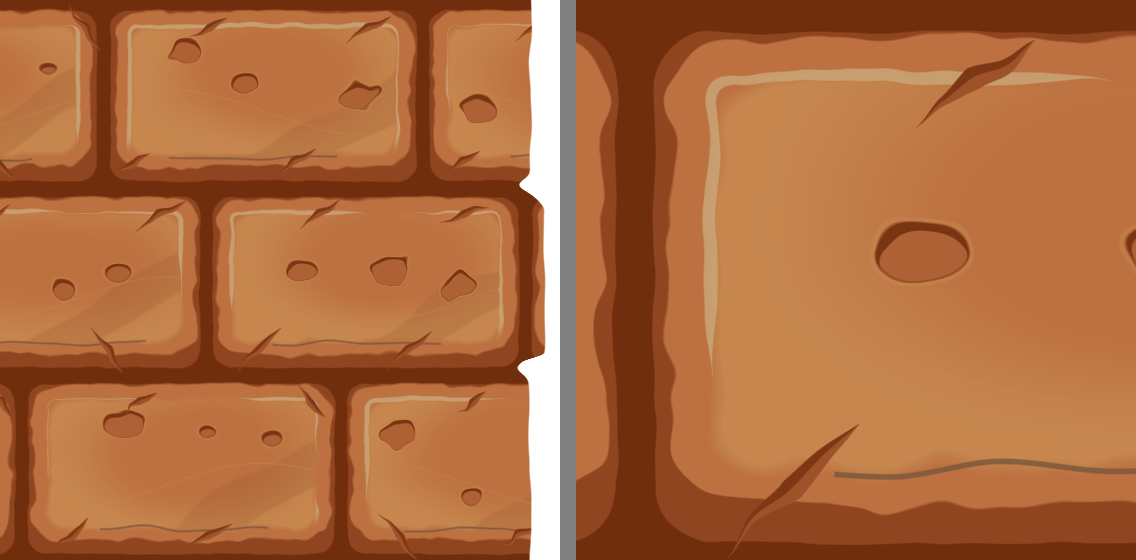
Left: the whole. Right: its middle third, enlarged.
A WebGL 2 fragment shader for this texture:

```glsl
#version 300 es
precision highp float;
// Hand-painted clay brick wall: three staggered courses with a ragged right end.
// Each brick stacks rounded boxes (shadow, body, face), then adds hashed pits,
// wedge cracks, pale broken edge strokes and soft diagonal stains.
uniform vec2 u_resolution;
out vec4 fragColor;

const float COURSES = 3.0;
const float BRICK_PITCH = 1.711;              // brick length in course heights
const vec2 BRICK_HALF = vec2(0.82, 0.457);
const vec3 MORTAR = vec3(0.445, 0.18, 0.05);
const vec3 SHADOW = vec3(0.56, 0.27, 0.12);
const vec3 CLAY = vec3(0.74, 0.44, 0.25);
const vec3 LIGHT_CLAY = vec3(0.775, 0.525, 0.305);
const vec3 STAIN = vec3(0.62, 0.36, 0.19);
const vec3 PALE = vec3(0.79, 0.66, 0.48);
const vec3 SCRATCH = vec3(0.47, 0.34, 0.23);

float hash(vec2 p) {
  return fract(sin(dot(p, vec2(127.1, 311.7))) * 43758.5453);
}

float noise(vec2 p) {
  vec2 i = floor(p), f = fract(p);
  f = f * f * (3.0 - 2.0 * f);
  return mix(mix(hash(i), hash(i + vec2(1, 0)), f.x),
             mix(hash(i + vec2(0, 1)), hash(i + vec2(1, 1)), f.x), f.y);
}

float roundBox(vec2 p, vec2 halfSize, float radius) {
  vec2 d = abs(p) - halfSize + radius;
  return length(max(d, 0.0)) + min(max(d.x, d.y), 0.0) - radius;
}

float fill(float d, float px) { return clamp(0.5 - d / px, 0.0, 1.0); }

// Right-hand outline: the middle course juts out, the joints are notched.
float wallEnd(float y) {
  float jut = smoothstep(1.06, 1.11, y) * (1.0 - smoothstep(1.87, 1.99, y));
  float notches = exp(-pow((y - 1.03) / 0.045, 2.0)) + exp(-pow((y - 2.01) / 0.04, 2.0));
  return 2.84 + 0.08 * jut - 0.06 * notches + 0.02 * (noise(vec2(y * 6.0, 4.0)) - 0.5);
}

// Chipped hollow with a dark upper lip and a light lower rim.
vec3 addPit(vec3 color, vec2 p, float radius, float seed, float px) {
  float wobble = (noise(p * 14.0 + seed) - 0.5) * radius * 0.8;
  float d = length(p * vec2(0.85, 1.1)) - radius + wobble;
  float lower = length((p + vec2(-0.003, 0.02)) * vec2(0.85, 1.1)) - radius + wobble;
  float lip = max(d, -lower);
  color = mix(color, LIGHT_CLAY, 0.5 * fill(abs(d - 0.006) - 0.006, px));
  color = mix(color, mix(CLAY, SHADOW, 0.35), fill(d, px));
  color = mix(color, SHADOW, 0.7 * fill(abs(d) - 0.003, px));
  return mix(color, mix(MORTAR, SHADOW, 0.25), fill(lip, px));
}

// Tapered crack, dark along one side and mid-brown along the other.
vec3 addCrack(vec3 color, vec2 p, float angle, float len, float seed, float px) {
  float c = cos(angle), s = sin(angle);
  p = vec2(c * p.x + s * p.y, c * p.y - s * p.x);
  float t = p.x / len;
  p.y += 0.035 * (noise(vec2(t * 2.0, seed)) - 0.5);
  float width = 0.021 * (1.0 - abs(t)) * (1.0 + 0.5 * t);
  float wedge = fill(abs(p.y) - width, px) * step(abs(t), 1.0);
  color = mix(color, mix(SHADOW, CLAY, 0.3), wedge);
  return mix(color, mix(MORTAR, SHADOW, 0.4), wedge * fill(-p.y + width * 0.1, px));
}

vec3 paintFace(vec3 color, vec2 q, float seed, float wobble, float px) {
  vec2 f = q - vec2(0.0, 0.025);
  float face = roundBox(f, vec2(0.715, 0.345), 0.1) + wobble * 0.03;
  float rim = length(f / vec2(0.74, 0.42) - vec2(0.1, 0.2));
  float glow = smoothstep(0.35, 1.05, rim + 0.3 * (noise(q * 2.0 + seed) - 0.5));
  color = mix(color, mix(CLAY, LIGHT_CLAY, glow), fill(face, 0.03));

  // Broad diagonal stain in the lower right.
  float slope = q.y - 0.55 * q.x + 0.28 + 0.14 * (noise(q * 3.0 + seed) - 0.5);
  float stain = max(max(slope, -slope - 0.22), face);
  color = mix(color, STAIN, 0.28 * fill(stain, 0.02));

  // Faint curved hairline.
  float curve = q.y + 0.09 + 0.12 * sin(q.x * 3.0 + seed);
  color = mix(color, LIGHT_CLAY, 0.5 * fill(max(abs(curve) - 0.003, face), px));

  // Pale strokes follow the upper and side edges, broken by noise.
  float gaps = noise(vec2(q.x * 2.6 - q.y * 3.5, seed));
  float strokeWidth = 0.012 * smoothstep(0.36, 0.75, gaps);
  float stroke = abs(roundBox(f, vec2(0.72, 0.35), 0.05) + wobble * 0.016) - strokeWidth;
  float upper = smoothstep(-0.33, -0.2, q.y);
  color = mix(color, PALE, 0.8 * upper * step(0.36, gaps) * fill(stroke, px));

  // Thin dark scratch near the bottom.
  float line = abs(q.y + 0.325 + 0.05 * (noise(vec2(q.x * 5.0, seed)) - 0.5));
  float span = abs(q.x - 0.4 * (hash(vec2(seed, 8.0)) - 0.3)) - 0.45;
  return mix(color, SCRATCH, 0.8 * fill(max(line - 0.005, span), px));
}

vec3 paintBrick(vec2 q, float seed, float px) {
  float wobble = noise(q * 9.0 + seed) + 0.5 * noise(q * 19.0 + seed) - 0.75;
  float outer = roundBox(q, BRICK_HALF, 0.1) + wobble * 0.012;
  float body = roundBox(q - vec2(0.0, 0.035), BRICK_HALF - vec2(0.025, 0.04), 0.14);
  vec3 color = mix(MORTAR, SHADOW, fill(outer, px));
  color = mix(color, CLAY, fill(max(body + wobble * 0.035, outer + 0.004), px * 1.5));
  color = paintFace(color, q, seed, wobble, px);
  for (int i = 0; i < 3; i++) {
    float k = float(i);
    vec2 jitter = vec2(hash(vec2(seed, k)), hash(vec2(k, seed + 3.0))) - 0.5;
    vec2 center = vec2((k - 1.0) * 0.43, 0.04) + jitter * vec2(0.3, 0.44);
    color = addPit(color, q - center, mix(0.03, 0.085, hash(vec2(seed + 5.0, k))), seed + k, px);
  }
  for (int i = 0; i < 4; i++) {
    float k = float(i), r = hash(vec2(seed + 11.0, k));
    float side = mod(k, 2.0) * 2.0 - 1.0;
    vec2 center = vec2((k - 1.5) * 0.42 + 0.25 * (r - 0.5), side * 0.36);
    float angle = mix(0.35, 0.95, r) * (r > 0.75 ? -1.0 : 1.0);
    color = addCrack(color, q - center, angle, mix(0.09, 0.17, fract(r * 7.0)), seed + k, px);
  }
  return color;
}

void main() {
  vec2 p = gl_FragCoord.xy / u_resolution * COURSES;
  float px = 1.5 * COURSES / u_resolution.y;
  float course = floor(p.y);
  float joint = course < 1.0 ? 0.117 : course < 2.0 ? 1.105 : 0.555;
  float x = (p.x - joint) / BRICK_PITCH;
  vec2 q = vec2((fract(x) - 0.5) * BRICK_PITCH, fract(p.y) - 0.488);
  float seed = 40.0 * hash(vec2(floor(x) + 3.0, course + 2.0));
  vec3 color = paintBrick(q, seed, px);
  fragColor = vec4(mix(vec3(1.0), color, fill(p.x - wallEnd(p.y), px)), 1.0);
}
```
